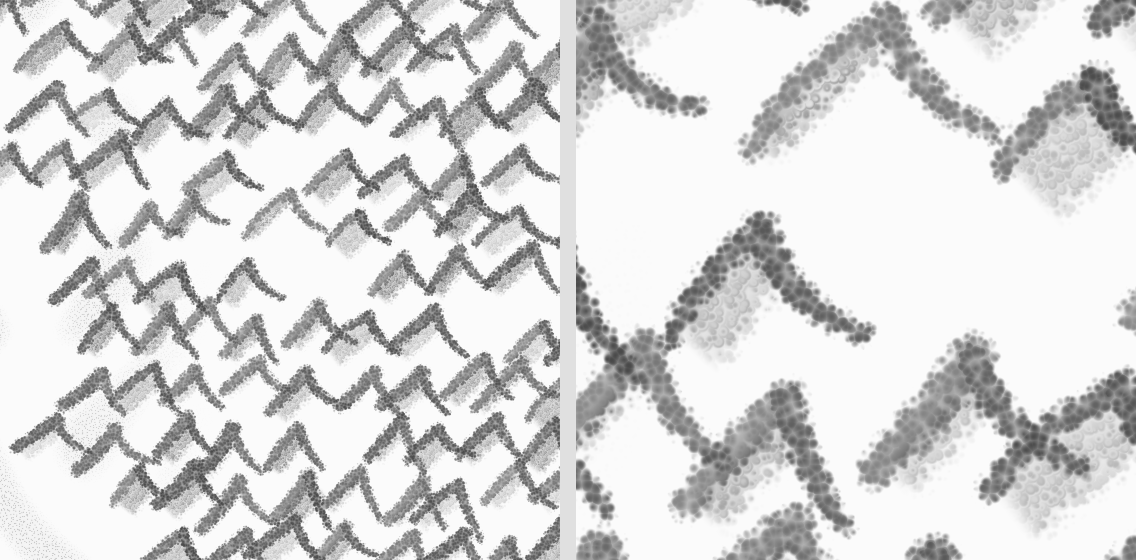
Left, the full canvas; right, a detail of the centre.
A WebGL 1 fragment shader for this pattern:

```glsl
precision highp float;
// Soft pencil carets in ragged rows on white paper. Each jittered cell holds
// one peak: a broad left leg, a thin flaring right leg and a hatched shadow
// between them. Cellular noise gives the paper tooth that breaks up the lead.

uniform vec2 u_resolution;

#define CELL vec2(0.098, 0.098)  // spacing of the peaks
#define JITTER 0.50              // apex scatter, in cells
#define RAGGED_MARGIN 0.38       // widest blank at the start of a row
#define DROPOUT 0.08             // share of missing peaks
#define LEFT_WIDTH 0.0105        // half widths of the legs
#define RIGHT_WIDTH 0.0072
#define EDGE 0.0035              // softness of the pencil edge
#define ROUGHNESS 0.007          // how far the tooth eats into an edge
#define GRAIN_SCALE 190.0        // paper tooth cells across the canvas
#define PAPER 0.985
#define GRAPHITE 0.28

float hash(vec2 p) {
  return fract(sin(dot(p, vec2(127.1, 311.7))) * 43758.55);
}

vec2 hash2(vec2 p) {
  return vec2(hash(p), hash(p + vec2(37.3, 17.9)));
}

// Distance to the nearest scattered point, in cell units
float cellular(vec2 p) {
  vec2 id = floor(p);
  float nearest = 2.0;
  for (int j = -1; j <= 1; j++) {
    for (int i = -1; i <= 1; i++) {
      vec2 cell = id + vec2(float(i), float(j));
      nearest = min(nearest, distance(p, cell + hash2(cell)));
    }
  }
  return nearest;
}

// x: distance to a bowed line from the origin to tip, y: position along it
vec2 bowedLine(vec2 p, vec2 tip, float bow) {
  float h = clamp(dot(p, tip) / dot(tip, tip), 0.0, 1.0);
  vec2 normal = vec2(-tip.y, tip.x);
  return vec2(length(p - tip * h - normal * bow * 4.0 * h * (1.0 - h)), h);
}

float lead(float dist, float halfWidth) {
  return 1.0 - smoothstep(halfWidth - EDGE, halfWidth + EDGE, dist);
}

// Ink of one peak with its apex at the origin
float caret(vec2 p, vec2 id, float tooth) {
  vec2 shape = hash2(id + 5.3);
  vec2 slope = hash2(id + 11.7);
  vec2 tone = hash2(id + 23.1);
  float size = mix(0.8, 1.12, hash(id + 31.9));
  float rough = (tooth - 0.5) * ROUGHNESS;

  // Legs
  vec2 leftTip = size * vec2(-mix(0.055, 0.085, slope.x), -mix(0.055, 0.082, shape.x));
  vec2 rightTip = size * vec2(mix(0.036, 0.074, slope.y), -mix(0.090, 0.052, slope.y));
  vec2 left = bowedLine(p, leftTip, mix(-0.08, 0.05, shape.y));
  vec2 right = bowedLine(p, rightTip, -mix(0.03, 0.16, slope.y));
  float leftWidth = LEFT_WIDTH * mix(0.7, 1.4, shape.y) * mix(1.0, 0.75, left.y);
  float rightWidth = RIGHT_WIDTH * mix(1.35, 0.65, right.y);
  float legs = max(lead(left.x + rough, leftWidth) * mix(0.62, 0.92, tone.x),
                   lead(right.x + rough, rightWidth) * mix(0.72, 0.98, tone.y));

  // Hatched shadow on the inner side of the left leg
  float span = length(leftTip);
  vec2 along = leftTip / span;
  float u = dot(p, along) / span;
  float v = dot(p, vec2(-along.y, along.x)) + rough * 1.5;
  float depth = mix(0.010, 0.044, tone.y);
  float hatch = 0.8 + 0.2 * sin(v * 700.0 + 2.0 * sin(u * 7.0 + tone.x * 6.0));
  float shadow = smoothstep(-0.004, 0.004, v) * (1.0 - smoothstep(depth - 0.008, depth + 0.007, v))
               * smoothstep(0.0, 0.18, u) * (1.0 - smoothstep(0.85, 1.02, u));
  shadow *= hatch * mix(0.25, 0.72, shape.x);
  return legs + shadow * (1.0 - legs) * 0.9;
}

void main() {
  vec2 p = gl_FragCoord.xy / u_resolution.y;
  float fine = cellular(p * GRAIN_SCALE);
  float coarse = cellular(p * GRAIN_SCALE * 0.45 + 9.0);
  float tooth = smoothstep(0.1, 0.85, mix(fine, coarse, 0.4));

  // Rows of peaks, each shifted sideways and starting at its own margin
  float ink = 0.0;
  float row0 = floor(p.y / CELL.y);
  for (int j = -1; j <= 1; j++) {
    float row = row0 + float(j);
    float shift = hash(vec2(row, 71.0));
    float col0 = floor(p.x / CELL.x - shift);
    float margin = RAGGED_MARGIN * hash(vec2(row, 47.0)) - 0.04;
    for (int i = -1; i <= 1; i++) {
      vec2 id = vec2(col0 + float(i), row);
      vec2 apex = (id + vec2(shift, 0.0) + 0.5 + JITTER * (hash2(id) - 0.5)) * CELL;
      float present = step(margin, apex.x) * step(DROPOUT, hash(id + 61.0));
      ink += (1.0 - ink) * present * caret(p - apex, id, tooth);
    }
  }

  // Faint smudges and loose specks toward the left margin
  float smudge = sin(p.x * 17.0 + 2.0 * sin(p.y * 9.0)) * sin(p.y * 13.0 + 1.7 * sin(p.x * 11.0));
  float dust = smoothstep(0.2, 0.9, smudge) * (1.0 - smoothstep(0.1, 0.4, p.x));
  ink = max(ink, dust * (0.06 + 0.22 * (1.0 - smoothstep(0.12, 0.3, fine))));

  float grey = mix(PAPER, GRAPHITE, ink * mix(1.0, 0.55, tooth));
  gl_FragColor = vec4(vec3(grey), 1.0);
}
```
